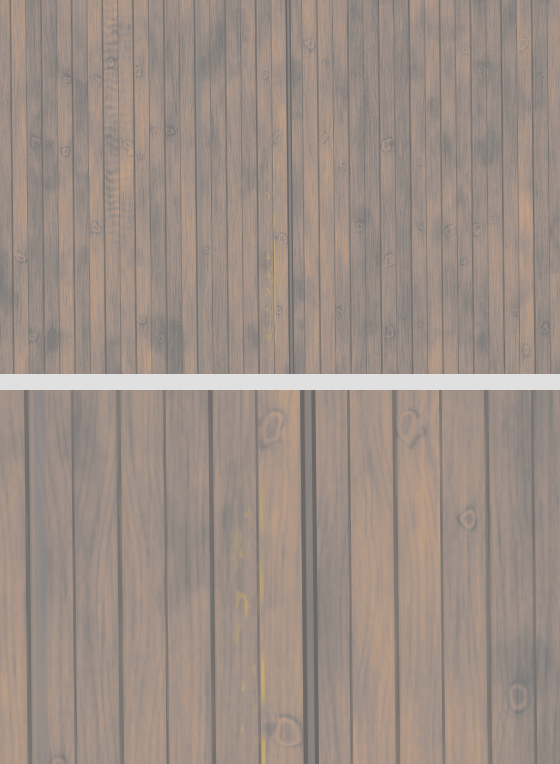
Top, the full canvas; bottom, a detail of the centre.
Write a WebGL 2 fragment shader that draws this texture.

```glsl
#version 300 es
precision highp float;
uniform vec2 u_resolution;
out vec4 outColor;

const float BOARDS_ACROSS = 18.26;
const float FIRST_GROOVE = 0.392;
const float LEAN = 0.0098;
const vec3 WOOD = vec3(0.627, 0.567, 0.534);
const vec3 WEATHERED = vec3(0.515, 0.50, 0.49);
const vec3 AMBER = vec3(0.735, 0.618, 0.53);
const vec3 GROOVE = vec3(0.415, 0.405, 0.40);
const vec3 SEAM = vec3(0.46, 0.44, 0.43);
const vec3 SLATE = vec3(0.54, 0.535, 0.53);
const vec3 RESIN = vec3(0.77, 0.67, 0.43);

float hash(vec2 p) {
  vec3 q = fract(vec3(p.xyx) * 0.1031);
  q += dot(q, q.yzx + 33.33);
  return fract((q.x + q.y) * q.z);
}

float noise(vec2 p) {
  vec2 cell = floor(p), f = fract(p);
  f = f * f * (3.0 - 2.0 * f);
  return mix(mix(hash(cell), hash(cell + vec2(1, 0)), f.x),
             mix(hash(cell + vec2(0, 1)), hash(cell + 1.0), f.x), f.y);
}

float layeredNoise(vec2 p) {
  float sum = 0.0, weight = 0.5;
  for (int i = 0; i < 4; i++) {
    sum += weight * noise(p);
    p = p * 2.1 + 17.3;
    weight *= 0.5;
  }
  return sum / 0.9375;
}

// Coverage of a band, fading when it is thinner than a pixel
float band(float dist, float halfWidth, float pixel) {
  return clamp((halfWidth - abs(dist)) / pixel + 0.5, 0.0, 1.0)
       * min(1.0, 2.0 * halfWidth / pixel);
}

float bump(float x) { return exp(-x * x); }

// Offset from the knot of this cell in knot radii; z is its presence
vec3 knot(vec2 local, float slat, float cellHeight) {
  float row = floor(local.y / cellHeight);
  vec2 id = vec2(slat, row + 40.0);
  vec2 centre = vec2(mix(0.12, 0.38, hash(id + 3.1)),
                     (row + mix(0.25, 0.75, hash(id + 8.7))) * cellHeight);
  float radius = mix(0.07, 0.19, hash(id + 5.3));
  float present = step(hash(id), 0.36) * mix(0.6, 1.0, hash(id + 6.9));
  return vec3((local - centre) / (radius * vec2(1.0, 1.15)), present);
}

// Signed tone: negative is weathered, positive is amber
float woodTone(vec2 p, vec2 local, float slat, float plank) {
  vec3 k = knot(local, slat, 2.9);
  vec2 offset = vec2(slat * 7.3, slat * 3.7);
  k.xy += 0.9 * vec2(noise(p * 6.0), noise(p * 6.0 + 50.0)) - 0.45;
  float d = length(k.xy);
  // Long fibres bending around knots, with narrow dark late wood
  float bend = 0.35 * noise(vec2(slat * 5.0, p.y * 0.5)) + 0.03 * sin(p.y * 1.7 + slat);
  float phase = (local.x + bend) * 58.0 + k.z * k.x * 6.0 * exp(-d * d * 0.2);
  float ring = 0.5 + 0.5 * sin(phase + 1.5 * sin(phase * 0.37 + slat));
  float lateWood = ring * ring * ring - 0.31;
  float strength = 0.4 + 1.2 * noise(vec2(local.x * 5.0, p.y * 0.9) + offset);
  float streak = noise(vec2(local.x * 30.0, p.y * 1.1) + offset) - 0.5;
  float speck = noise(vec2(p.x * 44.0, p.y * 13.0)) - 0.5;
  float crack = smoothstep(0.76, 0.86, noise(vec2(local.x * 34.0, p.y * 1.6) + offset + 90.0));
  // Stains across boards and within each slat, with fibrous edges
  float stain = layeredNoise(p * vec2(0.55, 0.4) + 4.0) - 0.5;
  float patches = layeredNoise(vec2(local.x * 2.6, p.y * 0.75) + offset) - 0.5;
  float tone = stain + 1.35 * patches + 0.75 * (hash(vec2(slat, 2.0)) - 0.5);
  tone += 0.3 * (hash(vec2(plank + 60.0, 9.0)) - 0.5);
  tone += 0.45 * streak + 0.34 * speck - 0.28 * lateWood * strength - 0.28 * crack;
  float ragged = layeredNoise(p * vec2(1.3, 0.8) + 31.0) + 0.12 * streak + 0.12 * speck;
  tone -= 0.5 * smoothstep(0.59, 0.73, ragged);
  // Irregular knots: warm body, broken rim, dark heart and grey halo
  float broken = smoothstep(0.2, 0.6, noise(p * 9.0 + 12.0));
  float rings = 0.28 * sin(d * 12.0) * bump(d * 0.75) - 0.75 * broken * bump((d - 1.0) * 4.5)
              - 0.7 * bump(d * 3.0) - 0.35 * bump(d * 0.55) + 0.4 * bump((d - 0.55) * 4.0);
  tone += k.z * rings;
  // Rough saw marks on one board, a warmer board further on
  float sawn = step(abs(plank - 3.0), 0.1) * smoothstep(3.8, 4.8, p.y);
  float saw = sin(p.y * 24.0 + 5.0 * noise(p * vec2(5.0, 2.5)));
  tone += sawn * saw * mix(0.36, 0.14, step(0.5, fract(p.x))) * noise(p * 4.0) * 1.5;
  return tone + 0.35 * step(abs(plank - 8.0), 0.1);
}

void main() {
  float pixel = BOARDS_ACROSS / u_resolution.x;
  vec2 p = gl_FragCoord.xy * pixel;
  p.x += (p.y - 6.1) * LEAN - FIRST_GROOVE;
  float plank = floor(p.x), slat = floor(p.x * 2.0) + 50.0;
  vec2 local = vec2(fract(p.x * 2.0) * 0.5, p.y);
  float tone = woodTone(p, local, slat, plank);
  vec3 color = mix(WOOD, tone > 0.0 ? AMBER : WEATHERED, min(abs(tone), 1.15));

  // Resin run along one seam
  float run = smoothstep(0.8, 1.4, p.y) * (1.0 - smoothstep(6.0, 7.6, p.y));
  float drip = band(p.x - 8.54, 0.02, pixel) * smoothstep(0.2, 0.45, noise(p * vec2(1.0, 2.0)));
  float spots = bump((p.x - 8.36) * 9.0) * smoothstep(0.6, 0.85, noise(p * vec2(22.0, 9.0)));

  // Thin seams, main grooves and their bevels
  float edge = p.x - floor(p.x + 0.5);
  float wear = 0.6 + 0.4 * noise(vec2(slat, p.y * 1.5));
  float depth = mix(0.7, 1.0, hash(vec2(floor(p.x + 0.5) + 70.0, 4.0)));
  color = mix(color, SLATE, 0.6 * band(p.x - 6.1, 0.1, pixel));
  color = mix(color, SEAM, wear * band(fract(p.x) - 0.5, 0.015, pixel));
  color = mix(color, AMBER, 0.3 * band(edge - 0.06, 0.018, pixel));
  color = mix(color, WEATHERED, 0.3 * bump(edge * 18.0));
  color = mix(color, GROOVE, depth * wear * band(edge, 0.024, pixel));
  color = mix(color, WEATHERED, 0.75 * band(p.x - 9.06, 0.08, pixel));
  color = mix(color, GROOVE, max(band(p.x - 9.0, 0.022, pixel), band(p.x - 9.12, 0.022, pixel)));
  color = mix(color, RESIN, run * max(drip * 0.9, spots * 0.6));
  outColor = vec4(color, 1.0);
}
```
